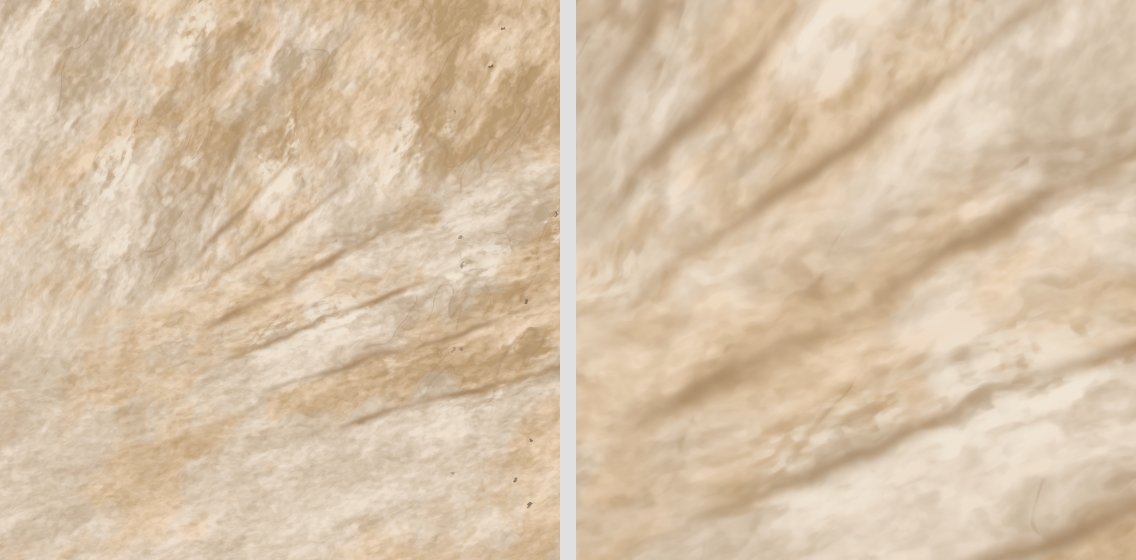
Left: the whole. Right: its middle third, enlarged.
Give the GLSL for this texture, as a WebGL 2 fragment shader.

```glsl
#version 300 es
precision highp float;
// Weathered cream sandstone with a fan of shallow creases, pale flakes and small pits.

#define CLOUD_SCALE 5.0
#define GRAIN_SCALE 62.0
#define STEEP_ANGLE 1.02
#define SHALLOW_ANGLE 0.36
#define STRETCH 2.1
#define CREASE_COUNT 7
#define CREASE_WIDTH 0.0052
#define RIDGE_WIDTH 0.075
#define PIT_SCALE 44.0
#define CONTRAST 0.82
#define RELIEF 0.50
#define GRAIN 0.30

uniform vec2 u_resolution;
out vec4 fragColor;

const vec3 GREY_DARK = vec3(0.785, 0.705, 0.605);
const vec3 GREY_LIGHT = vec3(0.900, 0.838, 0.762);
const vec3 WARM_DARK = vec3(0.775, 0.660, 0.515);
const vec3 WARM_LIGHT = vec3(0.900, 0.800, 0.682);
const vec3 CREASE_COLOR = vec3(0.620, 0.500, 0.365);
const vec3 CHALK = vec3(0.945, 0.905, 0.840);
const vec3 PIT_COLOR = vec3(0.450, 0.380, 0.310);

vec2 hash2(vec2 c) {
    vec3 q = fract(c.xyx * vec3(0.1031, 0.1030, 0.0973));
    q += dot(q, q.yzx + 33.33);
    return fract((q.xx + q.yz) * q.zy);
}

vec2 turn(vec2 p, float angle) {
    float c = cos(angle), s = sin(angle);
    return vec2(c * p.x + s * p.y, c * p.y - s * p.x);
}

// Cellular noise: x nearest distance, y its random value, z soft blend of values
vec3 cells(vec2 p) {
    vec2 cell = floor(p), nearest = vec2(9.0, 0.0), blend = vec2(0.0);
    for (int y = -1; y <= 1; y++)
        for (int x = -1; x <= 1; x++) {
            vec2 c = cell + vec2(x, y);
            vec2 h = hash2(c + 157.0);
            vec2 away = c + 0.15 + 0.7 * h - p;
            float d2 = dot(away, away);
            float value = fract(h.x * 7.31 + h.y * 13.7);
            float weight = exp(-7.0 * d2);
            blend += weight * vec2(value, 1.0);
            if (d2 < nearest.x) nearest = vec2(d2, value);
        }
    return vec3(sqrt(nearest.x), nearest.y, blend.x / blend.y);
}

// Soft cells in octaves, roughly -1 to 1
float layered(vec2 p, int octaves) {
    float sum = 0.0, amp = 0.62;
    for (int i = 0; i < octaves; i++) {
        sum += amp * (2.0 * cells(p).z - 1.0);
        p = p * 2.03 + vec2(11.3, 7.9);
        amp *= 0.70;
    }
    return sum;
}

// Stone along one bedding direction: x cloud, y relief, z chalky flakes, w grain
vec4 bedding(vec2 p, float angle) {
    vec2 q = turn(p, angle) * vec2(1.0, STRETCH);
    float cloud = layered(q * CLOUD_SCALE, 5);
    float relief = cloud - layered(q * CLOUD_SCALE + vec2(0.03, -0.09), 5);
    vec3 flake = cells(q * vec2(6.5, 6.0) + 0.35 * cloud);
    float chalk = (1.0 - smoothstep(0.30, 0.48, flake.x)) * smoothstep(0.50, 0.62, flake.y);
    return vec4(cloud, relief, chalk, layered(q * GRAIN_SCALE * vec2(1.3, 1.0), 2));
}

void main() {
    vec2 uv = gl_FragCoord.xy / u_resolution.y;
    vec2 p = uv + 0.007 * vec2(layered(uv * 9.0, 3), layered(uv * 9.0 + 40.0, 3));

    // Broken upper slabs, sloping beds on the right, smoother floor below
    float aboveFan = p.y - 0.48 - 0.42 * (p.x - 0.35);
    float steep = smoothstep(-0.04, 0.06, aboveFan);
    float broken = smoothstep(0.28, 0.55, p.y + 0.3 * (p.x - 0.3))
                 * smoothstep(0.05, 0.30, p.x + 0.5 * (p.y - 0.5));
    vec4 bed = mix(bedding(p, SHALLOW_ANGLE), bedding(p, STEEP_ANGLE), steep);

    // Creases opening like a fan, each with a bed beneath it
    float crease = 0.0, ridge = 0.0, warmBed = 0.0;
    for (int i = 0; i < CREASE_COUNT; i++) {
        float n = float(i);
        float angle = 0.27 + 0.02 * n + 0.018 * n * n;
        vec2 start = vec2(0.34 + 0.26 * exp(-0.75 * n), 0.235 + 0.06 * n);
        vec2 local = turn(p - start, angle);
        float reach = 0.72 - 0.085 * n;
        float span = smoothstep(-0.02, 0.05, local.x) * (1.0 - smoothstep(0.65 * reach, reach, local.x));
        float wear = 0.68 + 0.3 * sin(local.x * 31.0 + n * 2.3);
        float offset = local.y / (CREASE_WIDTH * (0.7 + 0.5 * wear));
        crease = max(crease, span * wear * exp(-offset * offset));
        float bedMask = span * smoothstep(-RIDGE_WIDTH, -0.35 * RIDGE_WIDTH, local.y)
                      * (1.0 - smoothstep(-0.014, -0.004, local.y));
        if (i == 1) warmBed = bedMask;
        else ridge = max(ridge, bedMask);
    }

    // Short cracks among the slabs
    float vein = layered(turn(p, STEEP_ANGLE) * vec2(4.0, 11.0) + 23.0, 3);
    float crack = broken * (1.0 - smoothstep(0.0, 0.07, abs(vein))) * smoothstep(-0.1, 0.3, -bed.x);

    // Lightness and warmth
    float paleLeft = 1.0 - smoothstep(0.0, 0.24, p.x + 0.25 * abs(p.y - 0.6));
    float topRight = smoothstep(1.45, 1.85, p.x + p.y);
    float tone = 0.50 + CONTRAST * mix(0.65, 1.0, broken) * bed.x
               + RELIEF * mix(0.6, 1.0, broken) * bed.y + GRAIN * bed.w
               + 0.24 * ridge - 0.10 * broken + 0.16 * paleLeft - 0.12 * topRight;
    float warmth = 0.33 + 0.75 * layered(turn(p, 0.7) * vec2(4.0, 6.0) + 2.0, 4)
                 + 0.14 * broken + 0.35 * topRight + 0.75 * warmBed
                 - 0.45 * paleLeft - 0.25 * ridge;
    warmth = smoothstep(0.20, 0.75, warmth);
    tone = clamp(tone, -0.35, 1.25);
    vec3 color = mix(mix(GREY_DARK, GREY_LIGHT, tone), mix(WARM_DARK, WARM_LIGHT, tone), warmth);

    // Chalky flakes, then shaded cracks and creases
    float chalk = bed.z * mix(0.10, 0.70, broken) * (1.0 - 0.7 * topRight);
    color = mix(color, CHALK, chalk * smoothstep(-0.4, 0.5, bed.x + 0.5 * bed.w));
    color = mix(color, CREASE_COLOR, max(0.30 * crack, 0.72 * crease));

    // Sparse pits toward the right
    vec3 pit = cells(uv * PIT_SCALE + 0.2 * bed.w);
    float pitted = smoothstep(0.74, 0.88, uv.x) * step(0.965, pit.y);
    color = mix(color, PIT_COLOR, 0.75 * pitted * (1.0 - smoothstep(0.08, 0.22, pit.x)));

    fragColor = vec4(clamp(color, 0.0, 1.0), 1.0);
}
```
